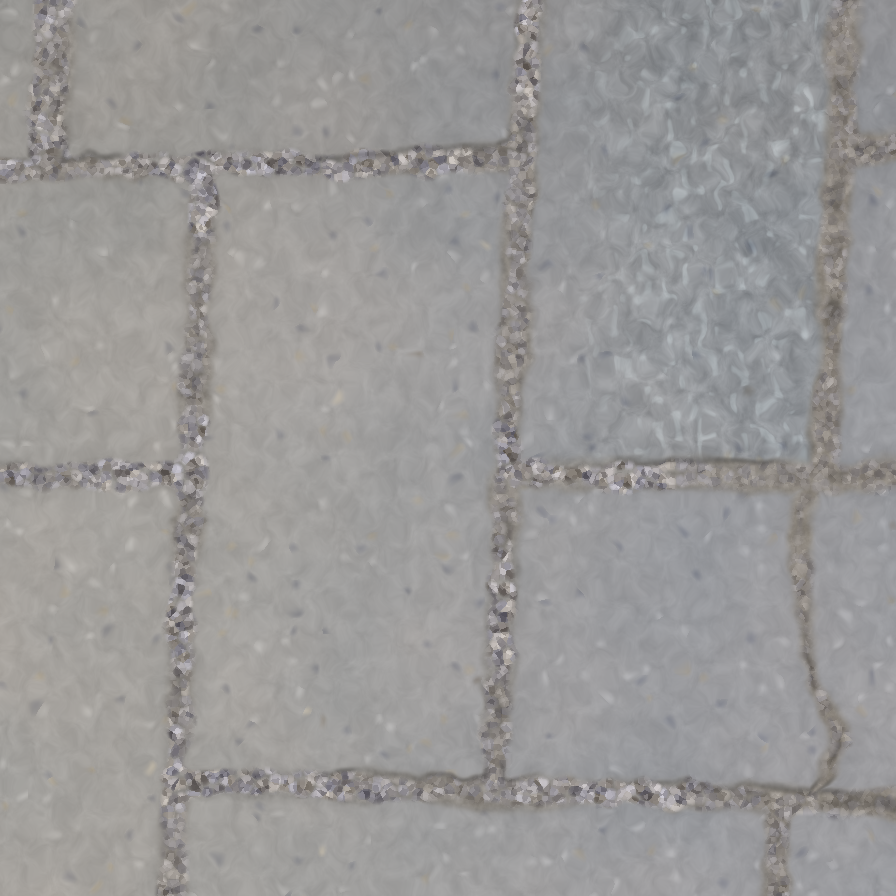
This texture is drawn by a Shadertoy shader. Its source:

```glsl
// Weathered grey pavers in a slightly skewed herringbone, seen from above.
// A 4-step diagonal cell rule forms the bricks; the distance to their edges
// drives gritty sand joints, and layered noise gives the worn stone faces.

float hash(vec2 p) {
    vec3 a = fract(p.xyx * 0.1031);
    a += dot(a, a.yzx + 33.33);
    return fract((a.x + a.y) * a.z);
}

float noise(vec2 p) {
    vec2 i = floor(p), f = fract(p);
    f = f * f * (3.0 - 2.0 * f);
    return mix(mix(hash(i), hash(i + vec2(1, 0)), f.x),
               mix(hash(i + vec2(0, 1)), hash(i + 1.0), f.x), f.y);
}

float fbm(vec2 p) {
    float sum = 0.0, amp = 0.5;
    for (int i = 0; i < 4; i++) {
        sum += amp * noise(p);
        p = mat2(1.6, 1.2, -1.2, 1.6) * p + 7.3;
        amp *= 0.55;
    }
    return sum;
}

// Nearest scattered grain: distance, then two random values for that grain
vec3 grain(vec2 p) {
    vec2 cell = floor(p);
    vec3 best = vec3(9.0, 0.0, 0.0);
    for (int y = -1; y <= 1; y++)
    for (int x = -1; x <= 1; x++) {
        vec2 c = cell + vec2(x, y);
        vec2 centre = c + vec2(hash(c + 11.0), hash(c + 47.0));
        float d = length(p - centre);
        if (d < best.x) best = vec3(d, hash(c + 83.0), hash(c + 131.0));
    }
    return best;
}

void mainImage(out vec4 fragColor, in vec2 fragCoord) {
    vec2 p = fragCoord / iResolution.xy;
    p.y = 1.0 - p.y;    // work downwards from the top

    // Skewed, gently uneven grid of half bricks
    vec2 q = p + 0.006 * (vec2(noise(p * 13.0), noise(p * 13.0 + 40.0)) - 0.5)
               + 0.007 * (vec2(noise(p * 60.0), noise(p * 60.0 + 70.0)) - 0.5);
    vec2 grid = vec2((q.x - 0.24 + 0.05 * q.y) / 0.353,
                     (q.y - 0.193 + 0.029 * q.x) / (0.337 + 0.029 * q.x));
    grid.x += 0.08 * smoothstep(0.86, 0.92, q.y) * smoothstep(0.4, 0.8, q.x);

    // Herringbone: kinds 0,1 form an upright brick, kinds 2,3 a flat one
    vec2 cell = floor(grid);
    float kind = mod(cell.x + cell.y, 4.0);
    bool upright = kind < 1.5;
    vec2 size = upright ? vec2(1, 2) : vec2(2, 1);
    vec2 half2 = upright ? vec2(0, 1) : vec2(1, 0);
    vec2 id = cell - half2 * mod(kind, 2.0);
    vec2 local = grid - id;

    // Distance to the joint centre, with rounded corners
    vec2 box = abs(local - 0.5 * size) - 0.5 * size + 0.06;
    float edge = 0.345 * (0.06 - length(max(box, 0.0)) - min(max(box.x, box.y), 0.0));

    // One brick is cut short, another is split by a wandering crack
    if (id == vec2(-1)) edge = min(edge, 0.345 * abs(local.x - 0.5) - 0.006);
    if (id == vec2(1)) {
        float wander = mix(-0.05, 0.085, smoothstep(0.5, 0.85, local.y))
                     + 0.08 * (noise(vec2(local.y * 9.0, 3.0)) - 0.5);
        edge = min(edge, 0.345 * abs(local.x - 1.0 - wander) + 0.005);
    }

    // Stone face: warm at left, cooler at right, darker along the top
    float right = smoothstep(0.1, 0.85, p.x + 0.12 * (fbm(p * 5.0) - 0.5));
    vec3 stone = mix(vec3(0.632, 0.622, 0.606), vec3(0.595, 0.598, 0.612), right);
    stone *= mix(0.95, 1.01, smoothstep(0.0, 0.45, p.y));
    stone += 0.012 * (hash(id + 20.0) - 0.5);
    stone += vec3(0.06, 0.04, 0.025) * (fbm(p * 8.0 + 9.0) - 0.48);

    // Fine flaky mottling, strongest on the worn upper right brick
    float worn = (id == vec2(1, -1)) ? smoothstep(0.58, 0.75, p.x) : 0.0;
    vec2 curl = 1.2 * vec2(noise(p * 60.0), noise(p * 60.0 + 17.0));
    float mottle = fbm(p * vec2(85.0, 70.0) + curl) - 0.48;
    stone += mottle * mix(0.095, 0.20, worn);
    stone -= worn * vec3(0.030, 0.022, 0.022);
    float flake = noise(p * vec2(110.0, 85.0) + curl + 23.0);
    stone += worn * vec3(0.07, 0.08, 0.08) * smoothstep(0.65, 0.9, flake);

    // Sparse faint light, dark and rusty specks
    vec3 speck = grain(p * 55.0 + curl * 0.5);
    float spot = smoothstep(0.5, 0.0, speck.x);
    stone += 0.07 * spot * step(0.92, speck.y);
    stone -= vec3(0.08, 0.075, 0.055) * spot * step(speck.y, 0.05);
    stone += vec3(0.02, 0.0, -0.04) * spot * step(0.97, speck.z);

    // Sand bed, close to the stone in tone, browner where it lies bare
    float patchy = smoothstep(0.2, 0.6, noise(p * 14.0 + 5.0));
    float fissure = smoothstep(0.72, 0.93, p.x);
    float bare = max(fissure, 0.6 - 0.6 * patchy);
    vec3 sand = mix(vec3(0.575, 0.565, 0.55), vec3(0.56, 0.535, 0.50), bare);
    sand += 0.20 * (fbm(p * 100.0) - 0.48);

    // Pale and dark grit, two sizes of grain
    vec3 grit = grain(p * 100.0 + 0.5 * curl);
    vec3 fine = grain(p * 170.0 + 9.0);
    float tone = mix(grit.y, fine.y, 0.45);
    vec3 gritColor = vec3(0.30 + 0.56 * tone)
                   + mix(vec3(0.03, 0.0, -0.03), vec3(0.0, -0.01, 0.035), grit.z);
    float spread = 0.012 + 0.012 * noise(p * 40.0 + 3.0);
    float gritMask = smoothstep(1.0, 0.35, grit.x) * smoothstep(spread, spread - 0.009, edge);
    gritMask *= mix(1.0, 0.5, fissure) * (0.6 + 0.4 * patchy);

    // Broken dark crevices run through the barer joints
    float broken = smoothstep(0.4, 0.75, noise(p * 32.0 + 90.0));
    sand *= 1.0 - 0.25 * bare * broken * smoothstep(0.011, 0.004, edge);

    // Blend joints softly and strew the grit, some of it onto the stone
    float width = 0.007 + 0.012 * noise(p * 20.0 + 31.0);
    vec3 color = mix(sand, stone, smoothstep(width - 0.005, width + 0.009, edge));
    color = mix(color, gritColor, gritMask);

    // Darken patches of the lower brick lips
    float lower = smoothstep(0.12, 0.06, size.y - local.y);
    float lip = smoothstep(0.006, 0.0, abs(edge - width));
    color *= 1.0 - lip * mix(0.04, 0.2, lower) * smoothstep(0.4, 0.7, noise(p * 11.0 + 60.0));
    color *= 1.0 - 0.03 * smoothstep(0.04, 0.01, edge);

    fragColor = vec4(clamp(color, 0.0, 1.0), 1.0);
}
```
